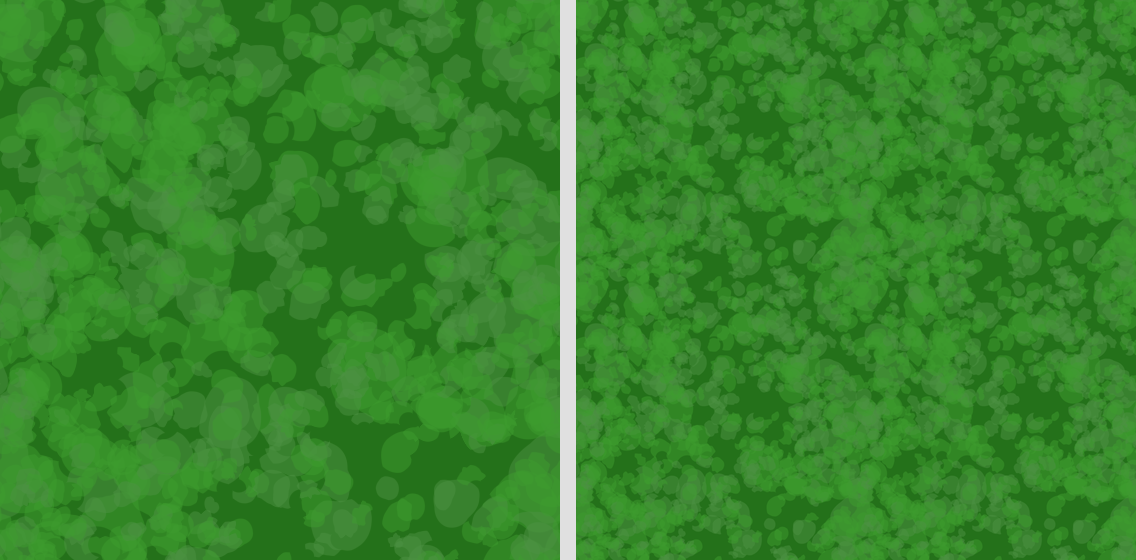
Left: one tile. Right: repeated 2 by 2.
Reproduce this texture procedurally as a Shadertoy shader.

```glsl
// Seamless camouflage of translucent, ragged green leaves scattered over a dark green ground.

vec3 hash3(vec3 p) {
    p = fract(p * vec3(0.1031, 0.1030, 0.0973));
    p += dot(p, p.yxz + 33.33);
    return fract((p.xxy + p.yxx) * p.zyx);
}

// Value noise that wraps after the given number of cells
float wrapNoise(vec2 p, float cells, float seed) {
    vec2 i = floor(p), f = fract(p);
    f = f * f * (3.0 - 2.0 * f);
    vec2 a = mod(i, cells), b = mod(i + 1.0, cells);
    return mix(mix(hash3(vec3(a, seed)).x, hash3(vec3(b.x, a.y, seed)).x, f.x),
               mix(hash3(vec3(a.x, b.y, seed)).x, hash3(vec3(b, seed)).x, f.x), f.y);
}

// Noise around a full turn; sharpness 0 gives round lobes, 1 gives straight teeth
float ringNoise(float turn, float count, float seed, float sharpness) {
    float x = turn * count, i = floor(x), f = fract(x);
    f = mix(f * f * (3.0 - 2.0 * f), f, sharpness);
    return mix(hash3(vec3(mod(i, count), seed, count)).x,
               hash3(vec3(mod(i + 1.0, count), seed, count)).x, f);
}

// Distance to a pointed leaf with uneven lobes, partly toothed, sometimes bitten
float leafDistance(vec2 p, float size, vec3 shape, float seed) {
    float angle = 6.2832 * shape.x;
    float c = cos(angle), s = sin(angle);
    p = mat2(c, s, -s, c) * p;
    float turn = atan(p.y, p.x) / 6.2832 + 0.5;

    float lobes = ringNoise(turn, 5.0, seed, 0.3);
    float teeth = ringNoise(turn, 19.0, seed + 3.7, 0.7) - 0.5;
    float ragged = smoothstep(0.3, 0.7, ringNoise(turn, 3.0, seed + 8.1, 0.0));
    float radius = size * (0.62 + 0.5 * lobes + 0.28 * ragged * teeth);

    float pinch = 0.42 * size * shape.y;
    float d = length(vec2(abs(p.x) + pinch, p.y)) - radius;
    if (shape.z < 0.35) {
        vec2 biteCentre = size * vec2(0.75, 0.4 - 2.0 * shape.z);
        d = max(d, 0.55 * size - length(p - biteCentre));
    }
    return d;
}

void mainImage(out vec4 fragColor, in vec2 fragCoord) {
    vec2 uv = fragCoord / iResolution.xy;
    float edge = 0.8 / iResolution.y;

    vec3 ground = vec3(0.142, 0.442, 0.100);
    vec3 freshLeaf = vec3(0.240, 0.612, 0.180);
    vec3 greyLeaf = vec3(0.300, 0.570, 0.262);
    vec3 color = ground;

    // Layers of jittered leaves, from large to small
    for (int layer = 0; layer < 7; layer++) {
        float cells = 8.0 + 2.0 * float(layer);
        float seed = 17.0 + 11.0 * float(layer);
        vec2 shift = hash3(vec3(seed, 5.0, 2.0)).xy;
        vec2 grid = uv * cells + shift;

        for (int k = 0; k < 9; k++) {
            vec2 cell = floor(grid) + vec2(k % 3, k / 3) - 1.0;
            vec2 id = mod(cell, cells);
            vec3 place = hash3(vec3(id, seed));
            vec3 shape = hash3(vec3(id, seed + 101.0));
            vec3 look = hash3(vec3(id, seed + 203.0));
            vec2 centre = cell + place.xy;
            vec2 home = (centre - shift) / cells;

            // Leaves gather in clumps and leave bare ground between
            float clump = wrapNoise(home * 6.0, 6.0, 7.0);
            if (place.z > 0.07 + 0.75 * clump) continue;

            float size = mix(0.35, 0.75, look.x);
            float leafSeed = dot(id, vec2(1.0, 31.0)) + seed;
            float d = leafDistance(grid - centre, size, shape, leafSeed) / cells;
            float cover = 1.0 - smoothstep(-edge, edge, d);

            // Tints drift between fresh and grey across the canvas
            float greyness = 0.15 + 0.55 * wrapNoise(home * 4.0, 4.0, 29.0);
            vec3 tint = look.y < greyness ? greyLeaf : freshLeaf;
            color = mix(color, tint, 0.5 * cover);
        }
    }
    fragColor = vec4(color, 1.0);
}
```
